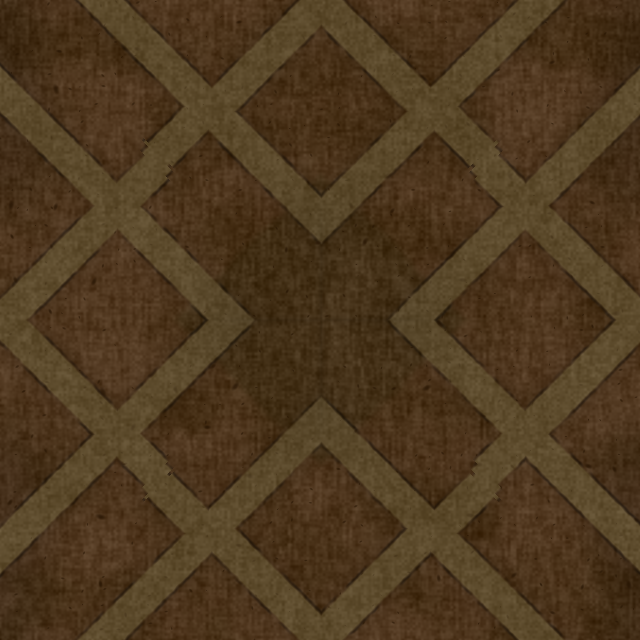
Write a three.js fragment shader that draws this pattern.

```glsl
varying vec2 vUv;

float hash(vec2 p) {
  vec3 h = fract(vec3(p.xyx) * 0.1031);
  h += dot(h, h.yzx + 33.33);
  return fract((h.x + h.y) * h.z);
}

float noise(vec2 p) {
  vec2 i = floor(p), f = fract(p);
  f = f * f * (3.0 - 2.0 * f);
  return mix(mix(hash(i), hash(i + vec2(1, 0)), f.x),
             mix(hash(i + vec2(0, 1)), hash(i + 1.0), f.x), f.y);
}

float fbm(vec2 p) {
  float sum = 0.0, weight = 0.5;
  for (int i = 0; i < 4; i++) {
    sum += weight * noise(p);
    p = p * 2.03 + 17.3;
    weight *= 0.5;
  }
  return sum / 0.9375;
}

// Signed distance to the lattice of diagonal bands, measured along an axis
float lattice(vec2 q) {
  float across = q.y - q.x;
  float jog = 0.013 * step(0.0, across) * step(across, 0.156);
  jog += 0.008 * step(abs(across + 0.006), 0.013);
  float rising = abs(q.x + q.y - 0.497 - jog) - 0.037;
  float upper = abs(across - 0.156) - 0.036;
  float lower = abs(across + 0.141) - 0.036;
  return min(rising, min(upper, lower));
}

// Small slanted pits scattered on a jittered grid
float pits(vec2 uv, float cells, float density) {
  vec2 id = floor(uv * cells);
  vec2 centre = 0.25 + 0.5 * vec2(hash(id + 3.7), hash(id + 41.2));
  vec2 d = (fract(uv * cells) - centre) / cells;
  float tilt = hash(id + 11.9) * 3.0 - 1.5;
  d = mat2(cos(tilt), sin(tilt), -sin(tilt), cos(tilt)) * d;
  float size = mix(0.4, 1.0, hash(id + 73.1)) / cells;
  float r = length(d / vec2(0.13, 0.07)) / size;
  return step(hash(id + 90.5), density) * (1.0 - smoothstep(0.2, 1.4, r));
}

void main() {
  vec2 p = vUv - vec2(0.502, 0.5);
  vec2 q = abs(p);
  float d = lattice(q) + 0.002 * (noise(vUv * 130.0) - 0.5);
  float band = 1.0 - smoothstep(-0.0035, 0.0035, d);

  // Stains and woven grain
  float stain = fbm(q * 9.0 + 5.0) * 0.5 + fbm(vUv * 14.0) * 0.5 - 0.5;
  float fibre = noise(vUv * vec2(210.0, 36.0)) - 0.5;
  float weave = noise(vUv * vec2(50.0, 210.0)) - 0.5;
  float grit = noise(vUv * 235.0 + 9.0) - 0.5;
  float mottle = noise(vUv * 95.0 + 31.0) - 0.5;

  // Brown panels, with a duller diamond in the middle
  vec3 panel = mix(vec3(0.285, 0.195, 0.095), vec3(0.31, 0.21, 0.115),
                   smoothstep(-0.15, 0.15, stain));
  float middle = 1.0 - smoothstep(0.215, 0.24, q.x + q.y + 0.04 * stain);
  panel = mix(panel, vec3(0.255, 0.185, 0.085), 0.75 * middle);
  panel += 0.09 * stain + 0.06 * fibre + 0.04 * weave + 0.055 * grit + 0.04 * mottle;
  panel *= 1.0 - 0.08 * exp(-max(d, 0.0) * 40.0);
  panel *= 1.0 - 0.12 * smoothstep(0.38, 0.5, q.x) * smoothstep(0.1, 0.25, q.y);

  // Olive bands
  vec3 strip = vec3(0.36, 0.29, 0.17);
  strip += 0.07 * stain + 0.035 * fibre + 0.025 * weave + 0.06 * grit + 0.035 * mottle;
  strip *= 1.0 - 0.1 * smoothstep(0.3, 0.0, length(p));

  // Soft broken outline, faint mirror seams and pits
  vec3 color = mix(panel, strip, band);
  float outline = 1.0 - smoothstep(0.0, 0.006, abs(d - 0.003));
  color *= 1.0 - 0.36 * smoothstep(0.1, 0.8, noise(vUv * 60.0 + 7.0)) * outline;
  float seam = exp(-min(q.x, q.y) * 220.0) * smoothstep(0.25, 0.0, length(p));
  color *= 1.0 - 0.1 * seam;
  float wear = max(pits(vUv, 17.0, 0.22), 0.8 * pits(vUv + 0.37, 37.0, 0.35));
  color = mix(color, vec3(0.15, 0.08, 0.01), wear * mix(0.7, 0.25, band));

  gl_FragColor = vec4(color, 1.0);
}
```
